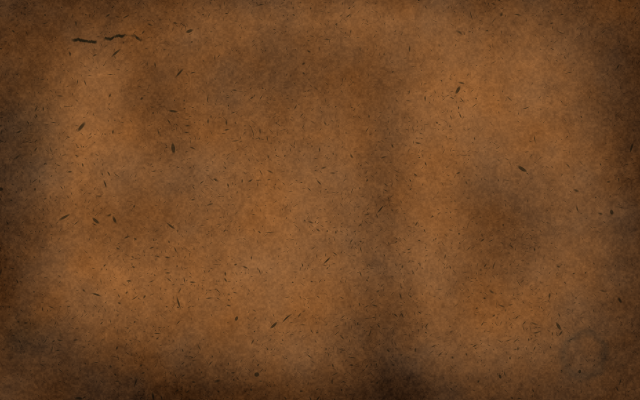
Reproduce this texture procedurally as a Shadertoy shader.

```glsl
float hash(vec2 p) {
    vec3 q = fract(p.xyx * 0.1031);
    q += dot(q, q.yzx + 33.33);
    return fract((q.x + q.y) * q.z);
}

float noise(vec2 p) {
    vec2 i = floor(p), f = fract(p);
    f = f * f * (3.0 - 2.0 * f);
    return mix(mix(hash(i), hash(i + vec2(1, 0)), f.x),
               mix(hash(i + vec2(0, 1)), hash(i + vec2(1, 1)), f.x), f.y);
}

float fbm(vec2 p) {
    float sum = 0.0, amp = 0.5;
    for (int i = 0; i < 5; i++) {
        sum += amp * noise(p);
        p = mat2(0.8, 0.6, -0.6, 0.8) * p * 2.03 + 17.3;
        amp *= 0.5;
    }
    return sum / 0.97;
}

// Soft elliptical shade
float blot(vec2 p, vec2 center, vec2 radius) {
    vec2 d = (p - center) / radius;
    return exp(-dot(d, d));
}

// Randomly turned slivers, at most one per cell
float flakes(vec2 p, float scale, float share) {
    p = p * scale + 0.6 * vec2(noise(p * scale * 0.7), noise(p * scale * 0.7 + 40.0));
    vec2 cell = floor(p);
    vec2 center = 0.3 + 0.4 * vec2(hash(cell + 3.1), hash(cell + 8.7));
    float angle = 6.283 * hash(cell + 21.0);
    vec2 d = mat2(cos(angle), sin(angle), -sin(angle), cos(angle)) * (fract(p) - center);
    vec2 size = vec2(mix(0.08, 0.26, hash(cell + 5.0)), mix(0.04, 0.10, hash(cell + 13.0)));
    float dist = (length(d / size) - 1.0) * size.y;
    float soft = 0.7 * scale / iResolution.y;
    return (1.0 - smoothstep(-soft, soft, dist)) * step(hash(cell + 31.0), share);
}

// Thin wandering hairs along noise contours
float fibres(vec2 p, float scale) {
    float ridge = abs(noise(p * scale + 0.8 * noise(p * 70.0)) - 0.5);
    return (1.0 - smoothstep(0.0, 0.05, ridge)) * smoothstep(0.55, 0.75, noise(p * 31.0 + scale));
}

void mainImage(out vec4 fragColor, in vec2 fragCoord) {
    vec2 uv = fragCoord / iResolution.xy;
    vec2 p = fragCoord / iResolution.y;

    // Broad clouds and worn shades
    vec2 warped = p + 0.07 * (vec2(fbm(p * 5.0), fbm(p * 5.0 + 50.0)) - 0.5);
    float tone = 0.92 + 0.55 * (fbm(warped * vec2(3.4, 2.5) + 7.0) - 0.5);
    tone -= 0.48 * blot(warped, vec2(0.95, 0.10), vec2(0.12, 0.19));
    tone -= 0.22 * blot(warped, vec2(0.97, 0.55), vec2(0.08, 0.30));
    tone -= 0.25 * blot(warped, vec2(1.28, 0.46), vec2(0.17, 0.17));
    tone -= 0.24 * blot(warped, vec2(0.85, 0.83), vec2(0.30, 0.10));
    tone -= 0.28 * blot(warped, vec2(0.40, 0.76), vec2(0.08, 0.17));
    tone -= 0.30 * blot(warped, vec2(0.32, 0.44), vec2(0.20, 0.10));
    tone -= 0.28 * blot(warped, vec2(0.42, 0.08), vec2(0.28, 0.16));
    tone += 0.13 * blot(warped, vec2(1.07, 0.45), vec2(0.08, 0.25));
    tone += 0.13 * blot(warped, vec2(1.43, 0.83), vec2(0.14, 0.16));
    tone += 0.10 * blot(warped, vec2(0.24, 0.78), vec2(0.10, 0.20));

    // Darkened border
    vec2 border = uv * (vec2(1.0, 1.06) - uv) * 4.0;
    tone -= 0.55 * (1.0 - smoothstep(-0.05, 0.5, border.x * border.y + 0.06 * (fbm(p * 7.0) - 0.5)));

    // Mottling, grain and hairs
    tone += 0.22 * (fbm(p * 38.0) - 0.5);
    tone += 0.16 * (noise(p * 150.0) - 0.5) + 0.14 * (noise(p * 290.0 + 9.0) - 0.5);
    tone += 0.06 * fibres(p, 24.0) - 0.09 * fibres(p + 4.0, 36.0);

    // Round stains
    float ringDist = length(p - vec2(1.46, 0.115)) - 0.053 + 0.02 * (fbm(p * 30.0) - 0.5);
    float stain = 0.6 * exp(-pow(ringDist / 0.012, 2.0));
    stain += 0.7 * blot(warped, vec2(0.07, 0.17), vec2(0.05));
    stain += 0.5 * blot(warped, vec2(0.08, 0.68), vec2(0.07, 0.14));
    tone -= 0.17 * stain;

    // Brown ramp with rusty and grey drifts
    vec3 color = mix(vec3(0.16, 0.09, 0.04), vec3(0.55, 0.36, 0.20), clamp(tone, -0.25, 1.16));
    color += (fbm(p * 9.0 + 80.0) - 0.5) * vec3(0.05, -0.01, -0.06);
    color += stain * vec3(-0.025, 0.005, 0.02);

    // Dark specks, denser in patches
    float patches = smoothstep(0.3, 0.7, fbm(p * 6.0 + 30.0));
    float specks = 0.65 * flakes(p, 48.0, 0.05 + 0.16 * patches);
    specks = max(specks, 0.5 * flakes(p + 3.0, 95.0, 0.08 + 0.22 * patches));
    specks = max(specks, 0.75 * flakes(p + 9.0, 21.0, 0.035));

    // Ragged crack at the upper left
    float crackDist = abs(p.y - 0.9 - 0.035 * (fbm(vec2(p.x * 30.0, 2.0)) - 0.5));
    float crack = 1.0 - smoothstep(0.001, 0.006, crackDist);
    crack *= smoothstep(0.17, 0.19, p.x) * (1.0 - smoothstep(0.34, 0.36, p.x));
    specks = max(specks, crack * smoothstep(0.3, 0.65, noise(p * 60.0)));

    color = mix(color, vec3(0.17, 0.13, 0.07) * clamp(tone + 0.2, 0.3, 1.0), specks);
    fragColor = vec4(max(color, 0.0), 1.0);
}
```
